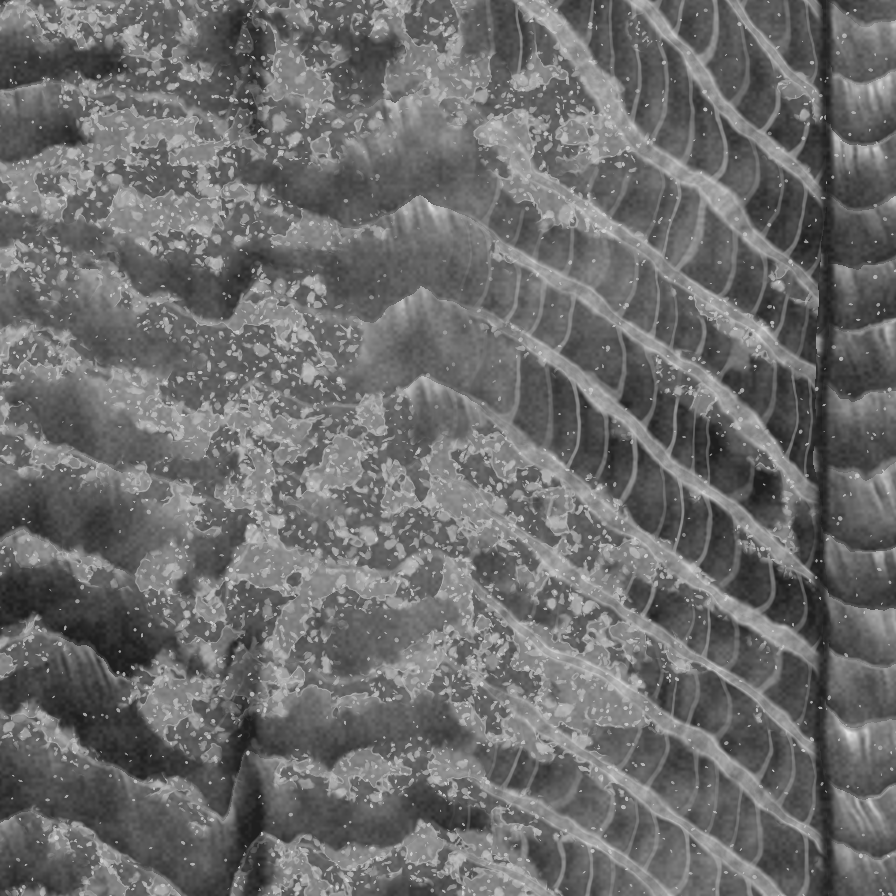
Reproduce this texture procedurally as a WebGL 2 fragment shader.

```glsl
#version 300 es
precision highp float;

#define FOLD_GAP 0.106
#define EDGE_GAP 0.073
#define SEPTA_GAP 0.031
#define SEAM_LEFT 0.287
#define CREST 0.47
#define SEAM_RIGHT 0.92
#define WARP 0.035
#define RIDGE_WIDTH 0.0068
#define RIDGE_TONE 0.56
#define POCKET_TONE 0.325
#define PEBBLE_TONE 0.68
#define CONTRAST 1.2

uniform vec2 u_resolution;
out vec4 fragColor;

float hash(vec2 p) {
  return fract(sin(dot(p, vec2(127.1, 311.7))) * 43758.5453);
}

float noise(vec2 p) {
  vec2 i = floor(p), f = fract(p);
  f = f * f * (3.0 - 2.0 * f);
  return mix(mix(hash(i), hash(i + vec2(1, 0)), f.x),
             mix(hash(i + vec2(0, 1)), hash(i + vec2(1, 1)), f.x), f.y);
}

float fbm(vec2 p) {
  float sum = 0.0, amp = 0.533;
  for (int i = 0; i < 4; i++) {
    sum += amp * noise(p);
    p = mat2(1.6, 1.2, -1.2, 1.6) * p + 7.3;
    amp *= 0.5;
  }
  return sum;
}

// Scattered soft-edged ellipses; share is the fraction of filled cells
float pebbles(vec2 p, float share) {
  vec2 cell = floor(p);
  float cover = 0.0;
  for (int j = -1; j <= 1; j++)
    for (int i = -1; i <= 1; i++) {
      vec2 id = cell + vec2(i, j);
      vec2 d = p - id - vec2(hash(id), hash(id + 31.7));
      float angle = 6.283 * hash(id + 11.3);
      float c = cos(angle), s = sin(angle);
      d = mat2(c, s, -s, c) * d * vec2(1.0, 1.0 + 1.3 * hash(id + 5.9));
      float radius = mix(0.22, 0.62, hash(id + 53.1));
      float body = 1.0 - smoothstep(radius - 0.18, radius + 0.1, length(d));
      cover = max(cover, body * step(hash(id + 71.9), share) * (0.55 + 0.45 * hash(id + 3.1)));
    }
  return cover;
}

// Height of a fold across the panels
float foldHeight(vec2 p) {
  if (p.x < SEAM_LEFT) {
    float t = abs(p.x - 0.03) / (SEAM_LEFT - 0.03);
    return mix(0.13, 0.03, p.y) * (smoothstep(0.82, 1.0, t) - t);
  }
  if (p.x < CREST) return -0.03 * sin(3.1416 * (p.x - SEAM_LEFT) / (CREST - SEAM_LEFT));
  float t = p.x - CREST;
  if (p.x < SEAM_RIGHT) return -0.46 * t - 0.75 * t * t;
  return -0.02 * sin(2.6 * (p.x - SEAM_RIGHT) / (1.0 - SEAM_RIGHT));
}

void main() {
  vec2 uv = gl_FragCoord.xy / u_resolution;
  float soft = 1.0 / u_resolution.y;
  vec2 p = uv + WARP * (vec2(fbm(uv * 10.0), fbm(uv * 10.0 + 40.0)) - 0.5);
  float seamX = uv.x + 0.012 * (noise(vec2(uv.y * 11.0, 2.0)) - 0.5);
  float edgePanel = step(SEAM_RIGHT, seamX);
  float fan = smoothstep(0.46, 0.6, uv.x) * (1.0 - edgePanel);
  p.y += (1.0 - 0.8 * fan) * 0.02 * (fbm(uv * vec2(38.0, 20.0)) - 0.5);

  // Fold coordinates
  float gap = mix(FOLD_GAP, EDGE_GAP, edgePanel);
  float v = (p.y - foldHeight(p)) / gap + 0.8 * noise(uv * vec2(3.0, 5.0));
  float row = floor(v), f = fract(v);
  float ridgeDist = min(f, 1.0 - f) * gap * mix(1.0, 0.76, fan);

  // Mottled pockets
  float broad = fbm(uv * 4.0 + 13.0);
  float tone = POCKET_TONE + 0.04 * (1.0 - fan) + 0.36 * (broad - 0.5);
  tone += 0.2 * (fbm(p * 26.0) - 0.5) - 0.035 * fan;

  // Curved septa between the fan ridges
  float a = p.x / SEPTA_GAP - 0.5 * f - 1.6 * f * (1.0 - f) + row * 0.37;
  a += 0.9 * noise(vec2(p.x * 26.0, row * 5.0));
  float septaDist = abs(fract(a) - 0.5) * SEPTA_GAP;
  float septaWidth = 0.0008 + 0.004 * pow(abs(2.0 * f - 1.0), 5.0);
  float septa = 1.0 - smoothstep(septaWidth, septaWidth + 0.0016 + soft, septaDist);
  septa *= fan * (0.4 + 0.6 * hash(vec2(floor(a), row)));
  tone += fan * 0.03 * sin(6.283 * a);
  tone = mix(tone, 0.56, septa * 0.85);

  // Fine fur hanging below the crests
  float fur = noise(vec2(p.x * 170.0 + p.y * 50.0, p.y * 24.0));
  fur *= 0.4 + 1.2 * noise(vec2(p.x * 60.0 + p.y * 18.0, row * 3.0));
  float hang = pow(f, mix(4.0, 1.6, edgePanel)) * (1.0 - fan);
  tone += hang * (0.02 + 0.34 * fur) - 0.07 * (1.0 - fan) * (1.0 - f);

  // Debris gathered along the folds, thinning into the fan
  vec2 offset = (uv - vec2(0.48, 0.74)) * vec2(11.0, 4.5);
  float clearing = exp(-dot(offset, offset));
  float gather = fbm(uv * 9.0 + 3.0) + 0.35 * (fbm(p * 32.0 + 5.0) - 0.5);
  gather += 0.14 * cos(6.283 * (v + 0.1)) + 0.04;
  gather -= 0.27 * smoothstep(0.52, 0.8, uv.x) + 0.3 * clearing + 0.5 * edgePanel;
  gather -= 0.1 * (1.0 - smoothstep(0.0, 0.09, uv.x));
  float debris = smoothstep(0.42, 0.54, gather);
  float lobe = fbm(p * 34.0 + 9.0);
  float plate = smoothstep(0.49, 0.55, lobe);
  float rim = 1.0 - smoothstep(0.008, 0.04, abs(lobe - 0.53));
  tone = mix(tone, 0.37 + 0.15 * plate + 0.13 * rim, debris * 0.85);
  vec2 bent = uv + 0.014 * (vec2(fbm(uv * 70.0), fbm(uv * 70.0 + 17.0)) - 0.5);
  float stones = max(pebbles(bent * 56.0, 0.32), pebbles(bent * 120.0 + 20.0, 0.4));
  tone = mix(tone, PEBBLE_TONE, stones * debris * 0.88);

  // Ridges: broad and ragged in the fan, thin crests elsewhere
  float width = RIDGE_WIDTH * mix(0.25, 1.0, fan) * (0.3 + 1.4 * fbm(p * 24.0));
  float ridge = 1.0 - smoothstep(width * 0.6, width + 0.003 + soft, ridgeDist);
  float strength = mix(0.15 + 0.75 * noise(p * 19.0), 0.92, fan) * (1.0 - 0.6 * clearing);
  float ridgeTone = RIDGE_TONE + 0.34 * (fbm(p * 60.0) - 0.5);
  ridgeTone += 0.1 * smoothstep(0.5, 0.9, ridgeDist / width) * fan;
  tone = mix(tone, ridgeTone, ridge * strength);

  // Dark seams
  float left = seamX - SEAM_LEFT;
  float shade = exp(-pow(left / (left < 0.0 ? 0.035 : 0.007), 2.0));
  tone *= 1.0 - 0.4 * shade * smoothstep(0.25, 0.6, noise(vec2(4.0, uv.y * 11.0)));
  float right = abs(seamX - SEAM_RIGHT);
  tone = mix(tone, 0.22, 0.85 * (1.0 - smoothstep(0.002, 0.011, right)));
  tone *= 1.0 - 0.2 * exp(-right * 55.0);

  // Glints, surface grain and final contrast
  float glint = pebbles(uv * 210.0 + 60.0, 0.04 + 0.08 * debris);
  tone = mix(tone, 0.76, glint * 0.8 * (1.0 - 0.6 * clearing));
  tone += 0.07 * (noise(uv * 240.0) - 0.5);
  tone = 0.43 + CONTRAST * (tone - 0.42);
  fragColor = vec4(vec3(clamp(tone, 0.12, 0.9)), 1.0);
}
```
